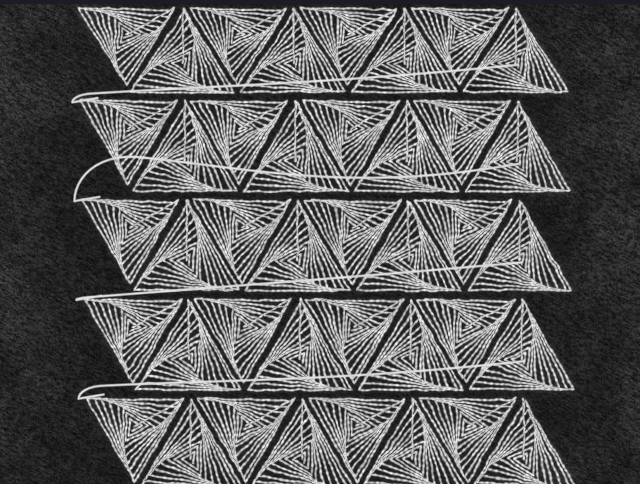
Give the GLSL for this pattern, as a Shadertoy shader.

```glsl
const float TAU = 6.2831853;
const vec2 PITCH = vec2(133.5, 119.3);   // spacing of triangle pairs and of rows
const float ROW_TOP = 2.4;
const float ROW_DRIFT = 2.5;
const float CORNERS = 25.0;              // corners in one spiral
const float CORE = 0.4;                  // inner share of the spiral without twist

float hash(vec2 p) {
    vec3 q = fract(vec3(p.xyx) * 0.1031);
    q += dot(q, q.yzx + 33.33);
    return fract((q.x + q.y) * q.z);
}

float noise(vec2 p) {
    vec2 i = floor(p), f = fract(p);
    f = f * f * (3.0 - 2.0 * f);
    return mix(mix(hash(i), hash(i + vec2(1, 0)), f.x),
               mix(hash(i + vec2(0, 1)), hash(i + vec2(1, 1)), f.x), f.y);
}

// x: distance to the segment, y: length travelled along it
vec2 segment(vec2 p, vec2 a, vec2 b) {
    vec2 ab = b - a;
    float t = clamp(dot(p - a, ab) / max(dot(ab, ab), 1e-4), 0.0, 1.0);
    return vec2(length(p - a - ab * t), t * length(ab));
}

vec2 nearer(vec2 a, vec2 b) { return a.x < b.x ? a : b; }

float stroke(float d, float halfWidth, float blur) {
    return 1.0 - smoothstep(halfWidth - blur, halfWidth + blur, d);
}

// Corner n of a triangular spiral: outer corners slide along the sides,
// inner turns are concentric
vec2 spiralCorner(float n, float radius, float startAngle, float id) {
    float r = min(1.0, 1.08 - n / CORNERS);
    float a = startAngle - n * TAU / 3.0 + log(max(r, CORE)) / 1.732;
    vec2 jitter = vec2(hash(vec2(n, id)), hash(vec2(id, n + 40.0))) - 0.5;
    return radius * r * vec2(cos(a), sin(a)) + 1.6 * jitter;
}

vec2 spiralTriangle(vec2 p, float radius, float startAngle, float id) {
    vec2 first = spiralCorner(0.0, radius, startAngle, id);
    vec2 best = segment(p, vec2(0), first);
    vec2 a = first;
    for (float n = 1.0; n <= CORNERS; n++) {
        vec2 b = spiralCorner(n, radius, startAngle, id);
        best = nearer(best, segment(p, a, b));
        a = b;
    }
    return best;
}

// Four alternating pairs of triangles, y measured down from the row top
vec2 triangleRow(vec2 p, float row) {
    vec2 best = vec2(1e3, 0.0);
    for (int k = 0; k < 2; k++) {
        float up = float(k);
        vec2 center = mix(vec2(154.5, 33.0), vec2(222.0, 72.0), up);
        float column = clamp(round((p.x - center.x) / PITCH.x), 0.0, 3.0);
        vec2 q = p - center - vec2(column * PITCH.x, 0.0);
        float id = column * 2.0 + up + row * 11.0;
        best = nearer(best, spiralTriangle(vec2(q.x, -q.y), mix(67.0, 72.0, up),
                                           TAU / 12.0 * (1.0 + 2.0 * up), id));
    }
    return best;
}

// Height of a loose thread above its left end
float threadHeight(float u, float lift) {
    float bend = 1.0 - min(u / (0.02 + 0.0022 * lift), 1.0);
    float sway = (1.0 - u) * cos(0.4 * TAU * u);
    return 45.0 * u + lift * sqrt(1.0 - bend * bend) * sway;
}

float looseThread(vec2 p, vec2 start, float lift) {
    float d = segment(p, start, start + vec2(30.0, -5.0)).x;
    vec2 a = start;
    for (int i = 1; i <= 32; i++) {
        float t = float(i) / 32.0, u = t * t;
        vec2 b = start + vec2(535.0 * u, -threadHeight(u, lift));
        d = min(d, segment(p, a, b).x);
        a = b;
    }
    return d;
}

float fabric(vec2 p) {
    float blotch = noise(p * 0.018) * 0.6 + noise(p * 0.06) * 0.4;
    vec2 fiber = vec2(p.x + 0.5 * p.y, p.y - 0.5 * p.x);
    float grain = noise(fiber * vec2(0.18, 0.5)) * 0.5 + noise(p * 0.6) * 0.5;
    float side = smoothstep(190.0, 400.0, abs(p.x - 384.0));
    return 0.035 + 0.13 * grain + side * (0.02 * blotch + 0.19 * grain * blotch);
}

void mainImage(out vec4 fragColor, in vec2 fragCoord) {
    float unit = 582.0 / iResolution.y;
    vec2 p = vec2(fragCoord.x, iResolution.y - fragCoord.y) * unit;
    float blur = max(unit * 0.75, 1.2);
    vec3 color = vec3(fabric(p));

    // Stitched rows, the top one slightly compressed
    vec2 q = p + 2.0 * (vec2(noise(p * 0.1), noise(p * 0.1 + 70.0)) - 0.5);
    q.y -= 8.0 * (1.0 - smoothstep(10.0, 110.0, p.y));
    float row = clamp(floor((q.y - ROW_TOP + 5.0) / PITCH.y), 0.0, 4.0);
    vec2 local = q - vec2(ROW_DRIFT * (row - 1.0), ROW_TOP + row * PITCH.y);
    vec2 stitch = triangleRow(local, row);
    float bead = 0.5 + 0.5 * sin(stitch.y * TAU / 7.0);
    float wear = noise(p * 0.12);
    float fray = noise(p * 0.35 + 20.0);
    float shine = 0.56 + 0.12 * bead + 0.12 * wear + 0.2 * fray;
    color += 0.1 * exp(-stitch.x / 3.0);
    color = mix(color, vec3(shine), stroke(stitch.x, 0.9 + 0.3 * bead + 0.4 * fray, blur));

    // Loose threads carried back between rows
    float lifts[4] = float[4](9.0, 58.0, 2.0, 14.0);
    float gap = clamp(floor((p.y - 8.0) / PITCH.y), 0.0, 3.0);
    vec2 start = vec2(87.0 + ROW_DRIFT * gap, 123.0 + 118.8 * gap);
    float thread = looseThread(p, start, lifts[int(gap)]);
    color = mix(color, vec3(0.82 + 0.1 * wear), stroke(thread, 1.4, blur));

    // Dark upper border
    color = mix(vec3(0.11, 0.11, 0.14), color, smoothstep(4.0, 6.0, p.y));
    fragColor = vec4(color, 1.0);
}
```
